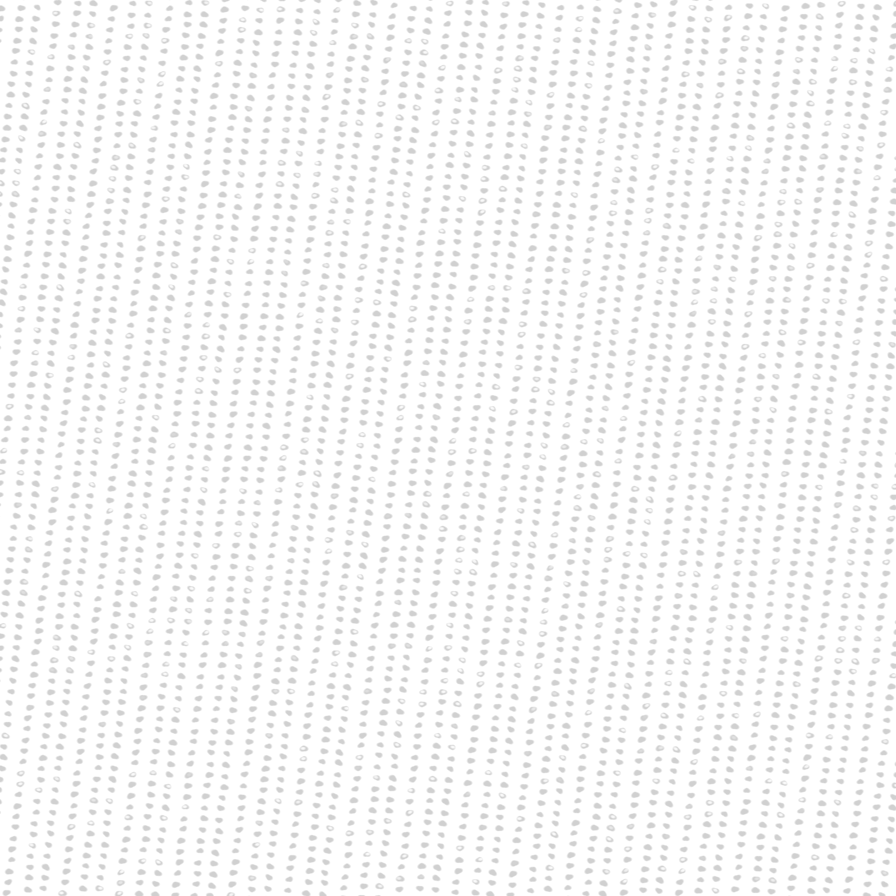
A Shadertoy shader for this pattern:

```glsl
const float LEAN = 0.12;

float hash(vec2 p) {
    vec3 q = fract(vec3(p.xyx) * 0.1031);
    q += dot(q, q.yzx + 33.33);
    return fract((q.x + q.y) * q.z);
}

mat2 rotate(float a) {
    return mat2(cos(a), -sin(a), sin(a), cos(a));
}

// Approximate signed distance to an ellipse
float ellipse(vec2 p, vec2 radius) {
    return (length(p / radius) - 1.0) * min(radius.x, radius.y);
}

// Ink coverage of one slightly irregular dot, sometimes worn hollow
float dotInk(vec2 p, vec2 id, float tilt, float soft) {
    float size = hash(id + 11.3);
    float wear = hash(id + 47.9);
    float turn = hash(id + 83.1) - 0.5;
    p -= 0.0016 * (vec2(hash(id + 5.7), hash(id + 29.5)) - 0.5);
    p = rotate(tilt + 0.5 * turn) * p;
    float wobble = 0.00025 * sin(3.0 * atan(p.y, p.x) + 6.28 * size);
    float edge = ellipse(p, vec2(0.0042, 0.0029) * mix(0.88, 1.1, size)) + wobble;
    float ink = 1.0 - smoothstep(-soft, soft, edge);
    float hole = ellipse(p - vec2(0.003 * turn, 0.0004), vec2(0.0024, 0.0015));
    float worn = smoothstep(0.8, 0.93, wear);
    return ink * (1.0 - 0.9 * worn * (1.0 - smoothstep(-soft, soft, hole)));
}

void mainImage(out vec4 fragColor, in vec2 fragCoord) {
    vec2 uv = fragCoord / iResolution.y;
    float soft = 0.75 / iResolution.y + 0.0002;

    // Sixteen leaning groups, each one single column and one close pair
    float across = (uv.x - LEAN * uv.y) * 16.0;
    float group = floor(across);
    float ink = 0.0;
    for (int k = 0; k < 3; k++) {
        float column = group * 3.0 + float(k);
        float center = k == 0 ? 0.12 : (k == 1 ? 0.47 : 0.76);
        float tilt = k == 0 ? 0.2 : (k == 1 ? -0.08 : -0.35);

        // Paired columns share nearly the same vertical phase
        float phase = hash(vec2(group + 60.0, min(float(k), 1.0)));
        phase += 0.2 * hash(vec2(column + 90.0, 7.0));
        float along = uv.y * 82.0 + phase;
        vec2 p = vec2((fract(across) - center) / 16.0, (fract(along) - 0.5) / 82.0);
        p.x += LEAN * p.y;
        ink = max(ink, dotInk(p, vec2(column + 100.0, floor(along)), tilt, soft));
    }

    fragColor = vec4(mix(vec3(1.0), vec3(0.815), ink), 1.0);
}
```
